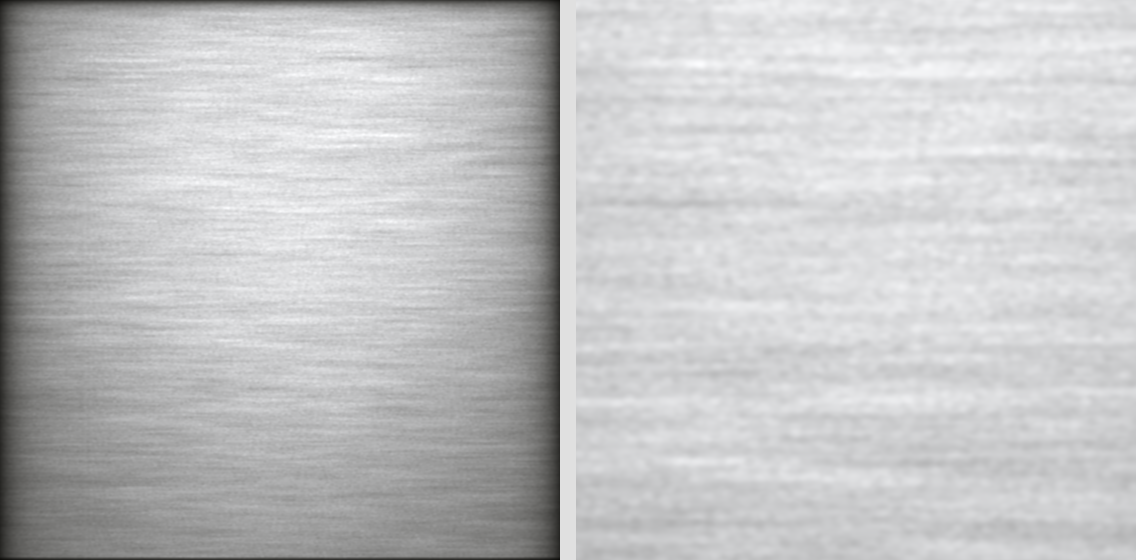
Left: the whole. Right: its middle third, enlarged.
Reproduce this texture procedurally as a Shadertoy shader.

```glsl
// Brushed steel plate: fine horizontal streaks, a soft upper glow and dark edges

vec3 hash3(vec2 cell) {
    vec3 q = fract(cell.xyx * vec3(0.1031, 0.1030, 0.0973));
    q += dot(q, q.yxz + 33.33);
    return fract((q.xxy + q.yzz) * q.zyx);
}

// Cellular noise: every cell scatters one soft light or dark blob
float blobNoise(vec2 p) {
    vec2 cell = floor(p);
    float sum = 0.0;
    for (int y = -1; y <= 1; y++) {
        for (int x = -1; x <= 1; x++) {
            vec2 neighbour = cell + vec2(x, y);
            vec3 rnd = hash3(neighbour + 17.0);
            vec2 d = p - neighbour - rnd.xy;
            float falloff = max(0.0, 1.0 - dot(d, d));
            sum += (rnd.z * 2.0 - 1.0) * falloff * falloff;
        }
    }
    return sum;
}

// Stretched blobs at several sizes make the brush marks
float brushMarks(vec2 uv) {
    float marks = 0.032 * blobNoise(uv * vec2(4.0, 55.0));
    marks += 0.042 * blobNoise(uv * vec2(9.0, 120.0) + 40.0);
    marks += 0.045 * blobNoise(uv * vec2(17.0, 210.0) + 90.0);
    return marks;
}

void mainImage(out vec4 fragColor, in vec2 fragCoord) {
    vec2 uv = fragCoord / iResolution.xy;

    // Broad reflection centred in the upper half
    vec2 fromGlow = (uv - vec2(0.52, 0.75)) / vec2(0.54, 0.74);
    float light = 0.40 + 0.485 * exp(-pow(dot(fromGlow, fromGlow), 1.3));

    // Brushing and fine grain
    float grain = 0.035 * blobNoise(uv * vec2(190.0, 250.0) + 300.0);
    light *= 1.0 + brushMarks(uv) + grain;

    // Shaded sides and top, thin dark line at the bottom
    float side = min(uv.x, 1.0 - uv.x);
    light *= 1.0 - 0.70 * exp(-side / 0.030);
    light *= 1.0 - 0.75 * exp(-(1.0 - uv.y) / 0.013);
    light *= mix(0.3, 1.0, smoothstep(0.0, 0.007, uv.y));

    // Warm shadows, cool highlights
    vec3 tint = mix(vec3(0.005, 0.003, -0.006), vec3(-0.003, 0.0, 0.007),
                    smoothstep(0.3, 0.9, light));
    fragColor = vec4(clamp(light + tint, 0.0, 1.0), 1.0);
}
```
